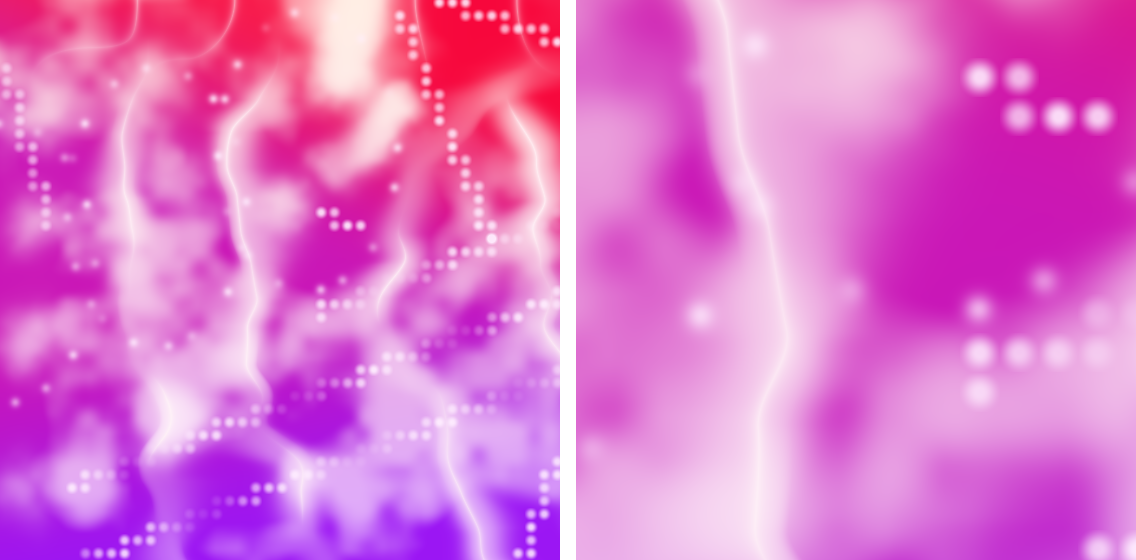
Left: the whole. Right: its middle third, enlarged.
Give the GLSL for this background, as a Shadertoy shader.

```glsl
const float GRID = 42.7;
const float TAU = 6.2831853;

float hash(vec2 p) {
    return fract(sin(dot(p, vec2(127.1, 311.7))) * 43758.5453);
}
float noise(vec2 p) {
    vec2 i = floor(p), f = fract(p);
    f = f * f * (3.0 - 2.0 * f);
    return mix(mix(hash(i), hash(i + vec2(1, 0)), f.x),
               mix(hash(i + vec2(0, 1)), hash(i + vec2(1, 1)), f.x), f.y);
}
float fbm(vec2 p) {
    return 0.6 * noise(p) + 0.28 * noise(p * 2.1 + 7.3) + 0.12 * noise(p * 4.3 + 3.1);
}
float segmentDistance(vec2 p, vec2 a, vec2 b) {
    vec2 ab = b - a;
    return length(p - a - ab * clamp(dot(p - a, ab) / dot(ab, ab), 0.0, 1.0));
}
float blob(vec2 p, vec2 center, float radius) {
    vec2 d = (p - center) / radius;
    return exp(-dot(d, d));
}
vec3 baseColor(vec2 uv) {
    float heat = smoothstep(0.58, 1.04, uv.y + 0.36 * (uv.x - 0.4));
    float cold = 1.0 - smoothstep(-0.02, 0.5, uv.y - 0.2 * (uv.x - 0.4));
    vec3 col = mix(vec3(0.77, 0.0, 0.69), vec3(0.57, 0.0, 0.95), cold);
    return mix(col, vec3(0.97, 0.02, 0.23), heat);
}

// Horizontal position of a meandering strand at height y
float strandX(float y, float k) {
    float kick = max(y - 0.75, 0.0), rise = y - 0.6;
    float bend = 0.35 * (y - 0.7) * (y - 0.7) + 1.5 * kick * kick;
    float fold = k == 2.0 ? 0.4 * (rise + sqrt(rise * rise + 0.003)) : 0.0;
    float wobble = 0.11 * (noise(vec2(y * 7.0, k * 7.0 + 2.0)) - 0.5)
                 + 0.04 * (noise(vec2(y * 17.0, k * 5.0)) - 0.5);
    return 0.2 + 0.24 * k + bend + fold + wobble;
}

// Wide glow in x, thin bright vein in y
vec2 strand(vec2 uv, float k) {
    float x = strandX(uv.y, k);
    float slope = (strandX(uv.y + 0.004, k) - x) / 0.004;
    float d = (uv.x - x) / sqrt(1.0 + slope * slope);
    float strength = noise(vec2(uv.y * 8.0, k * 3.7 + 11.0));
    // The wider flank changes side along the strand
    float lean = 0.7 * (noise(vec2(uv.y * 9.0, k * 4.1 + 31.0)) - 0.5);
    float width = 0.034 * (1.0 + lean * 2.0 * clamp(d / 0.02, -1.0, 1.0));
    float glow = exp(-d * d / (width * width)) * (0.35 + 1.9 * strength * strength);
    float vein = exp(-abs(d) / 0.006) * smoothstep(0.3, 0.8, strength);
    return vec2(glow, vein) * (1.0 - smoothstep(0.8, 0.94, uv.y));
}

// Soft round dots on the grid cells that touch a segment
float dotChain(vec2 uv, vec2 a, vec2 b) {
    vec2 cell = floor(uv * GRID) + 0.5;
    float covered = step(segmentDistance(cell, a * GRID, b * GRID), 0.62);
    float disc = 1.0 - smoothstep(0.08, 0.58, length(uv * GRID - cell));
    return covered * disc * (0.75 + 0.25 * hash(cell));
}

// Loose dots around an ellipse
float dotRing(vec2 uv, vec2 center, vec2 radii, float seed) {
    float sum = 0.0;
    for (float i = 0.0; i < 16.0; i++) {
        float angle = TAU * (i + 0.4 * hash(vec2(i, seed))) / 16.0;
        vec2 p = center + radii * vec2(cos(angle), sin(angle));
        sum += blob(uv, p, 0.0085) * (0.15 + 0.75 * hash(vec2(seed, i + 4.0)));
    }
    return sum;
}

float hazeField(vec2 uv) {
    float clearing = smoothstep(0.55, 0.85, uv.x) * smoothstep(0.55, 0.8, uv.y);
    float haze = 0.1 + 1.25 * smoothstep(0.45, 0.85, fbm(uv * 7.0 + 4.0));
    haze *= 1.0 - 0.9 * clearing;
    // Domain warp gives the patches uneven outlines
    vec2 p = uv + 0.05 * (vec2(fbm(uv * 11.0), fbm(uv * 11.0 + 19.0)) - 0.5);
    for (float i = 0.0; i < 8.0; i++) {
        vec2 jitter = 0.07 * vec2(hash(vec2(i, 1.0)), hash(vec2(i, 2.0))) - 0.035;
        vec2 center = vec2(0.05 + 0.25 * mod(i, 2.0), 0.15 + 0.105 * i) + jitter;
        haze += (0.6 + 0.7 * hash(vec2(i, 3.0))) * blob(p, center, 0.048);
    }
    haze += 1.6 * blob(p, vec2(0.51, 0.62), 0.042);
    // Bright plume and slanted flare
    float plume = segmentDistance(p, vec2(0.64, 1.0), vec2(0.615, 0.88)) / 0.046;
    float flare = segmentDistance(p, vec2(0.60, 0.70), vec2(0.70, 0.80)) / 0.034;
    float flareGain = mix(1.0, 3.0, smoothstep(0.6, 0.71, uv.x));
    return haze + 4.0 * exp(-plume * plume) + flareGain * exp(-flare * flare);
}

float dotField(vec2 uv) {
    float dots = 0.0;
    // Rising staircases that fade in and out, and rings
    for (float i = 0.0; i < 3.0; i++) {
        float startX = 0.12 + 0.23 * i * (i - 1.0);
        vec2 a = vec2(startX, 0.39 * startX - 0.06 + 0.14 * i);
        float pulse = 0.5 + 0.5 * sin(TAU * (uv.x / 0.28 + 0.45 + 0.4 * i));
        dots += dotChain(uv, a, vec2(1.0, 0.33 + 0.14 * i)) * (0.15 + 0.85 * pulse);
        dots += dotRing(uv, vec2(0.01 + 0.27 * i, 0.53 + 0.1 * i), vec2(0.16, 0.25), i);
    }
    // Steep and shallow chains
    dots += dotChain(uv, vec2(0.72, 0.96), vec2(0.88, 0.57));
    dots += dotChain(uv, vec2(0.78, 1.0), vec2(1.0, 0.93));
    dots += dotChain(uv, vec2(0.01, 0.87), vec2(0.09, 0.60)) * 0.7;
    dots += dotChain(uv, vec2(0.93, 0.0), vec2(0.99, 0.18));
    dots += dotChain(uv, vec2(0.57, 0.615), vec2(0.65, 0.59));
    return min(dots, 1.0);
}

void mainImage(out vec4 fragColor, in vec2 fragCoord) {
    vec2 uv = fragCoord / iResolution.xy;
    vec2 light = vec2(hazeField(uv), 0.0);
    for (float k = 0.0; k < 4.0; k++) light += strand(uv, k);
    // Faint curling filaments near the top
    float contour = abs(noise(uv * 6.0 + 21.0) - 0.5);
    light.y += 0.7 * exp(-contour / 0.025) * smoothstep(0.84, 1.0, uv.y);
    vec3 paleTint = mix(vec3(0.98, 0.9, 1.0), vec3(1.0, 0.94, 0.9), uv.y);
    vec3 col = mix(baseColor(uv), paleTint, 1.0 - exp(-light.x));
    col = mix(col, vec3(1.0, 0.96, 0.97), min(light.y, 1.0) * 0.8);
    fragColor = vec4(mix(col, vec3(1.0, 0.94, 1.0), dotField(uv) * 0.9), 1.0);
}
```
